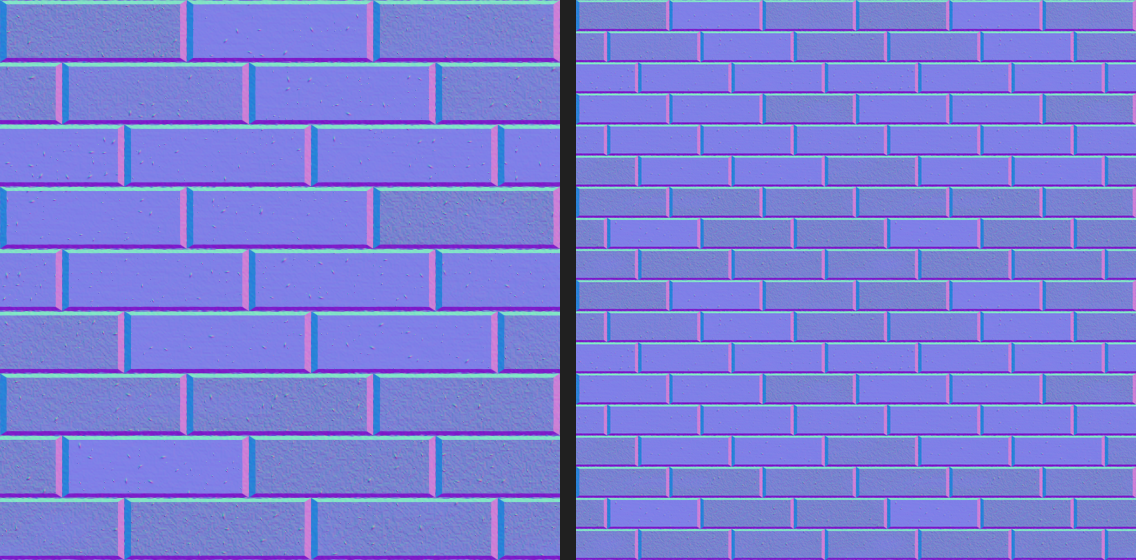
Left, the tile; right, the same tile 2 across and 2 down.
Give the GLSL for this texture map, as a Shadertoy shader.

```glsl
// Tileable normal map of bevelled bricks in a third-offset running bond, with grain and pits.

const vec2 BRICKS = vec2(3.0, 9.0);           // repeats across and down
const vec2 BEVEL = vec2(0.0117, 0.0077);      // side and top/bottom bevel widths
const vec2 JOINT = vec2(0.0005, 0.0011);      // half widths of the joints

const vec3 SMOOTH_FACE = vec3(0.50, 0.50, 0.915);
const vec3 ROUGH_FACE  = vec3(0.47, 0.51, 0.825);
const vec3 LEFT_SLOPE  = vec3(0.16, 0.51, 0.85);
const vec3 RIGHT_SLOPE = vec3(0.80, 0.50, 0.84);
const vec3 UPPER_SLOPE = vec3(0.51, 0.89, 0.78);
const vec3 LOWER_SLOPE = vec3(0.49, 0.11, 0.79);
const vec3 JOINT_COLOR = vec3(0.47, 0.45, 0.80);

float hash(vec2 p) {
    vec3 q = fract(p.xyx * 0.1031);
    q += dot(q, q.yzx + 33.33);
    return fract((q.x + q.y) * q.z);
}

// Value noise that wraps over the unit square
float noise(vec2 uv, vec2 period) {
    vec2 p = uv * period;
    vec2 i = floor(p), f = fract(p);
    f = f * f * (3.0 - 2.0 * f);
    vec2 a = mod(i, period), b = mod(i + 1.0, period);
    return mix(mix(hash(a), hash(vec2(b.x, a.y)), f.x),
               mix(hash(vec2(a.x, b.y)), hash(b), f.x), f.y);
}

vec2 noiseSlope(vec2 uv, vec2 period) {
    vec2 e = vec2(0.3 / period.x, 0.0), g = vec2(0.0, 0.3 / period.y);
    return vec2(noise(uv - e, period) - noise(uv + e, period),
                noise(uv - g, period) - noise(uv + g, period));
}

// Slope of sparse, elongated dents, one candidate per wrapped cell
vec2 pitSlope(vec2 uv, float cells, float density, float seed) {
    vec2 id = mod(floor(uv * cells), cells) + seed;
    vec2 center = 0.3 + 0.4 * vec2(hash(id + 11.0), hash(id + 29.0));
    float angle = 6.2832 * hash(id + 47.0);
    float c = cos(angle), s = sin(angle);
    vec2 d = fract(uv * cells) - center;
    vec2 local = vec2(c * d.x + s * d.y, c * d.y - s * d.x);
    float size = mix(0.06, 0.14, hash(id + 71.0));
    local /= size * vec2(1.3, 0.65);
    float present = step(hash(id), density);
    return present * local.y * exp(-dot(local, local)) * vec2(-s, c)
         + present * local.x * exp(-dot(local, local)) * vec2(c, s);
}

// Brick face: base tint tilted by grain, faint streaks and pits
vec3 faceColor(vec2 uv, float roughness) {
    vec2 tilt = noiseSlope(uv, vec2(310.0)) * mix(0.025, 0.13, roughness);
    tilt += noiseSlope(uv, vec2(130.0)) * mix(0.012, 0.05, roughness);
    tilt += noiseSlope(uv, vec2(24.0, 250.0)) * 0.018;
    vec2 pits = pitSlope(uv, 46.0, 0.22, 3.0) + 0.7 * pitSlope(uv, 83.0, 0.16, 101.0);
    tilt += 0.42 * pits;
    vec3 base = mix(SMOOTH_FACE, ROUGH_FACE, roughness);
    return base + vec3(tilt, -0.5 * length(tilt));
}

void mainImage(out vec4 fragColor, in vec2 fragCoord) {
    vec2 uv = fragCoord / iResolution.xy;
    float pixel = 1.0 / iResolution.y;

    // Brick cell, each row moved a third of a brick
    vec2 grid = uv * BRICKS;
    float row = floor(grid.y);
    grid.x -= mod(BRICKS.y - 1.0 - row, 3.0) / 3.0;
    vec2 id = vec2(mod(floor(grid.x), BRICKS.x), row);
    vec2 cell = fract(grid);
    vec2 edge = min(cell, 1.0 - cell) / BRICKS;

    // Per-brick and patchy wear
    float wear = smoothstep(0.35, 0.95, hash(id * 7.3 + 5.0));
    float patches = noise(uv, vec2(9.0, 18.0));
    float roughness = clamp(wear * (0.65 + 0.7 * patches) + 0.08 * patches, 0.0, 1.0);
    vec3 color = faceColor(uv, roughness);

    // Mitred bevels
    float chip = noise(uv, vec2(170.0)) - 0.5;
    vec2 depth = edge / BEVEL;
    vec2 blur = pixel / BEVEL;
    vec3 side = mix(LEFT_SLOPE, RIGHT_SLOPE, step(0.5, cell.x));
    vec3 level = mix(LOWER_SLOPE, UPPER_SLOPE, step(0.5, cell.y));
    float miter = smoothstep(-blur.y, blur.y, depth.x - depth.y);
    vec3 slope = mix(side, level, miter);
    slope += vec3(noiseSlope(uv, vec2(260.0)) * 0.06, 0.03 * chip);
    vec2 bevel = 1.0 - smoothstep(1.0 - 0.7 * blur, 1.0 + 0.7 * blur, depth + 0.06 * chip);
    color = mix(color, slope, max(bevel.x, bevel.y));

    // Thin ragged joints
    vec2 gap = JOINT * (1.0 + 1.4 * chip);
    vec2 joint = 1.0 - smoothstep(gap - 0.5 * pixel, gap + 0.5 * pixel, edge);
    vec3 mortar = JOINT_COLOR + vec3(noiseSlope(uv, vec2(190.0)) * 0.35, 0.1 * chip);
    color = mix(color, mortar, 0.85 * max(joint.x, joint.y));

    fragColor = vec4(clamp(color, 0.0, 1.0), 1.0);
}
```
